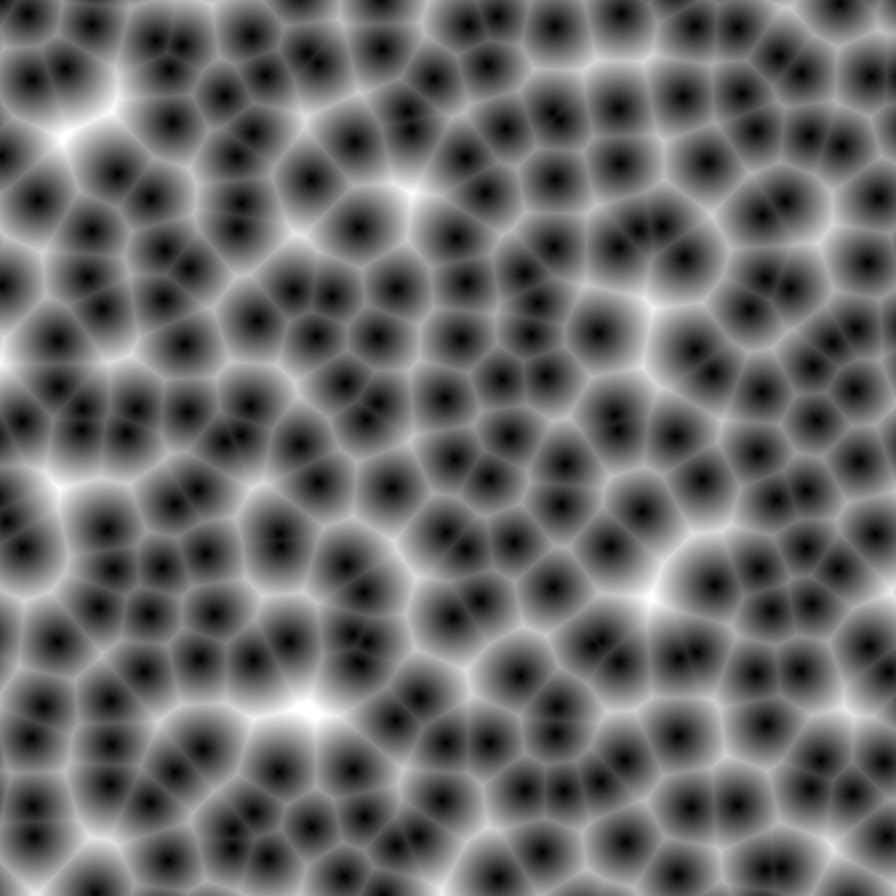
This pattern is drawn by a Shadertoy shader. Its source:

```glsl
// Soft grey cellular pattern: each spot shades from a dark core to a pale ridge.

const float CELLS_PER_HEIGHT = 15.0;
const float JITTER = 1.0;          // 0 = regular grid, 1 = fully scattered
const float RIDGE_GAIN = 0.955;    // brightness gained per cell of distance
const vec3 CORE_COLOUR = vec3(0.0);
const vec3 RIDGE_COLOUR = vec3(1.0);

// Integer hash: two random values in 0..1 for a grid cell
vec2 hash2(ivec2 cell) {
    uvec2 q = uvec2(cell + 4096) * uvec2(1597u, 3812u) + uvec2(971u, 313u);
    q = q * 1664525u + 1013904223u;
    q.x += q.y * 1664525u;
    q.y += q.x * 1664525u;
    q ^= q >> 16u;
    q.x += q.y * 1664525u;
    q.y += q.x * 1664525u;
    q ^= q >> 16u;
    return vec2(q & 65535u) / 65536.0;
}

// Position of the scattered core inside a grid cell
vec2 corePosition(ivec2 cell, float jitter) {
    return vec2(cell) + 0.5 + jitter * (hash2(cell) - 0.5);
}

// Distance to the nearest core, in cells
float nearestCore(vec2 p, float jitter) {
    ivec2 home = ivec2(floor(p));
    float nearestSq = 8.0;
    for (int y = -2; y <= 2; y++) {
        for (int x = -2; x <= 2; x++) {
            vec2 offset = corePosition(home + ivec2(x, y), jitter) - p;
            nearestSq = min(nearestSq, dot(offset, offset));
        }
    }
    return sqrt(nearestSq);
}

// Linear shading from core to ridge
vec3 shade(float distanceToCore, float gain) {
    return mix(CORE_COLOUR, RIDGE_COLOUR, clamp(distanceToCore * gain, 0.0, 1.0));
}

void mainImage(out vec4 fragColor, in vec2 fragCoord) {
    vec2 p = fragCoord / iResolution.y * CELLS_PER_HEIGHT;
    fragColor = vec4(shade(nearestCore(p, JITTER), RIDGE_GAIN), 1.0);
}
```
